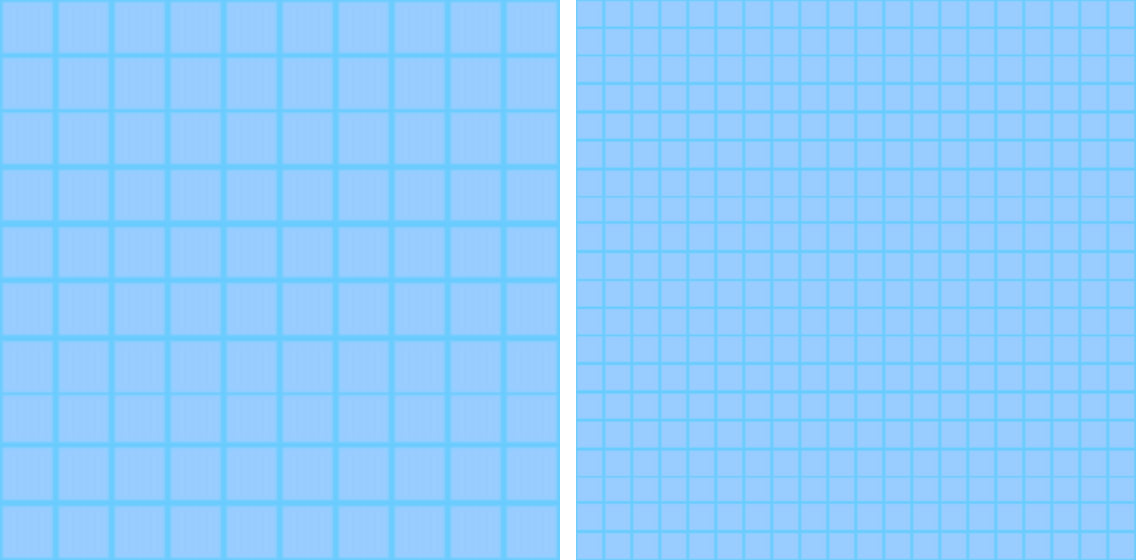
Left: one tile. Right: repeated 2 by 2.
Write a Shadertoy shader that draws this pattern.

```glsl
// Pale blue square tiles divided by soft cyan joints, ten by ten.
// Columns are evenly spaced; row joints drift a little in height and width.
// All distances wrap around the canvas, so the pattern tiles.

const float TILES = 10.0;             // repeats across and down
const int ROWS = 10;
const vec3 TILE_COLOR = vec3(0.600, 0.800, 1.000);
const vec3 JOINT_COLOR = vec3(0.415, 0.800, 0.995);
const vec3 FRINGE_COLOR = vec3(0.550, 0.810, 1.000);

// Lengths below are in tile units
const float COLUMN_WIDTH = 0.108;
const float COLUMN_SHIFT = -0.006;
const float SOFTNESS = 0.034;         // half width of the blurred edge
const float CORNER_BLEND = 0.035;     // rounding where joints cross
const float FRINGE_REACH = 0.060;     // faint tint inside each tile
const float FRINGE_STRENGTH = 0.45;
const float COLUMN_FADE = 0.08;       // upright joints are a little paler
const float STREAK_STRENGTH = 0.004;
const float STREAKS = 8.0;            // faint upright streaks per tile
const float TAU = 6.2831853;

// Row joints, counted from the bottom
const float ROW_WIDTH[ROWS] = float[ROWS](
    0.070, 0.105, 0.092, 0.045, 0.110, 0.105, 0.122, 0.102, 0.060, 0.082);
const float ROW_DRIFT[ROWS] = float[ROWS](
    0.000, 0.016, 0.055, -0.031, -0.038, -0.004, 0.003, 0.018, 0.020, 0.010);

// Shortest distance between two positions on a loop
float wrappedDistance(float a, float b, float period) {
    float d = mod(a - b, period);
    return min(d, period - d);
}

float columnDistance(float x) {
    return wrappedDistance(x, COLUMN_SHIFT, 1.0) - 0.5 * COLUMN_WIDTH;
}

float rowDistance(float y) {
    float nearest = TILES;
    for (int i = 0; i < ROWS; i++) {
        float center = float(i) + ROW_DRIFT[i];
        nearest = min(nearest, wrappedDistance(y, center, TILES) - 0.5 * ROW_WIDTH[i]);
    }
    return nearest;
}

float smoothMin(float a, float b, float k) {
    float h = max(k - abs(a - b), 0.0) / k;
    return min(a, b) - 0.25 * k * h * h;
}

void mainImage(out vec4 fragColor, in vec2 fragCoord) {
    vec2 p = fragCoord / iResolution.xy * TILES;
    float pixel = TILES / min(iResolution.x, iResolution.y);
    float edge = max(SOFTNESS, 0.75 * pixel);

    // Signed distance to the joints
    float column = columnDistance(p.x);
    float row = rowDistance(p.y);
    float joint = smoothMin(column, row, CORNER_BLEND);

    // Tile face with faint streaks and a tinted rim
    float streak = STREAK_STRENGTH * cos(TAU * STREAKS * p.x);
    vec3 color = TILE_COLOR + vec3(streak, 0.0, 0.0);
    float fringe = 1.0 - smoothstep(0.0, FRINGE_REACH + edge, joint);
    color = mix(color, FRINGE_COLOR, FRINGE_STRENGTH * fringe);

    // Soft joints
    float cover = 1.0 - smoothstep(-edge, edge, joint);
    float rowCover = 1.0 - smoothstep(-edge, edge, row);
    cover *= 1.0 - COLUMN_FADE * (1.0 - rowCover);
    color = mix(color, JOINT_COLOR, cover);

    fragColor = vec4(clamp(color, 0.0, 1.0), 1.0);
}
```
